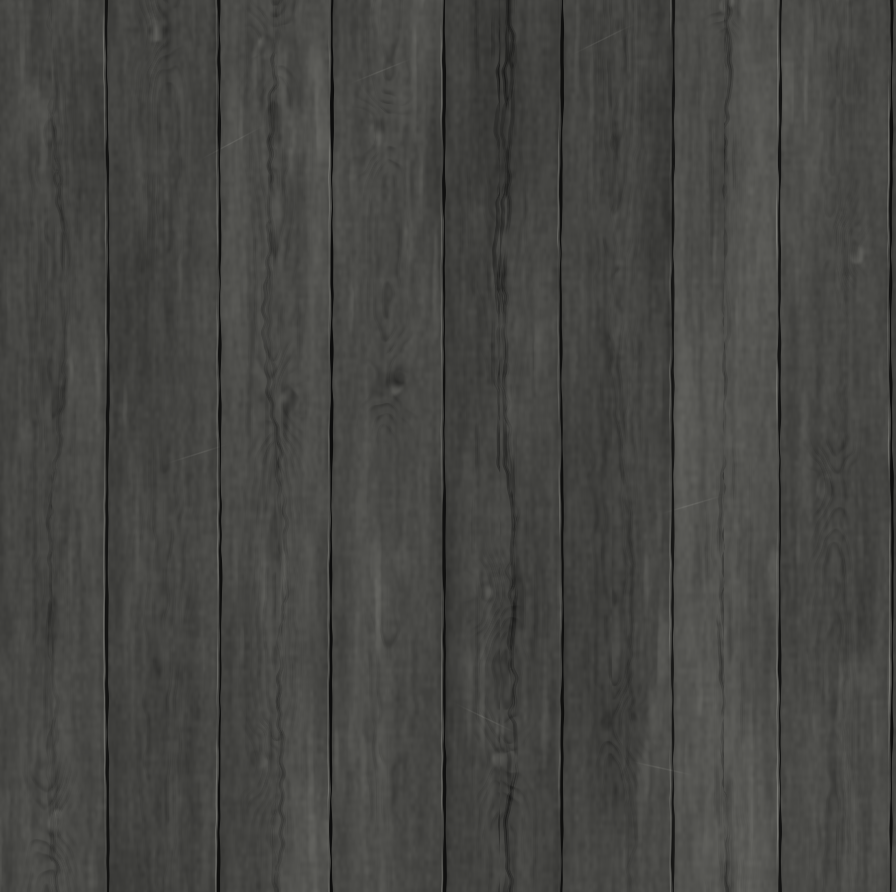
Reproduce this texture procedurally as a Shadertoy shader.

```glsl
// Weathered charcoal planks: eight vertical boards divided by thin dark seams.
// Each board sums stretched fibre noise, contour-line growth rings bent around
// knots, and jagged cracks; a sideways height difference gives the relief.

const float BOARDS = 8.0;
const float SEAM_SHIFT = 0.04;
const vec3 WOOD_TINT = vec3(1.0, 1.0, 0.96);
const float BOARD_TONE[8] = float[8](0.262, 0.252, 0.288, 0.274, 0.246, 0.256, 0.302, 0.264);
const float CRACK_DEPTH[8] = float[8](0.5, 0.1, 0.7, 0.0, 1.0, 0.3, 0.8, 0.2);

float hash(vec2 p) {
    vec3 q = fract(p.xyx * 0.1031);
    q += dot(q, q.yzx + 33.33);
    return fract((q.x + q.y) * q.z);
}

float noise(vec2 p) {
    vec2 i = floor(p), f = fract(p);
    f = f * f * (3.0 - 2.0 * f);
    return mix(mix(hash(i), hash(i + vec2(1, 0)), f.x),
               mix(hash(i + vec2(0, 1)), hash(i + vec2(1, 1)), f.x), f.y);
}

float band(float d, float halfWidth, float soft) {
    return 1.0 - smoothstep(halfWidth - soft, halfWidth + soft, abs(d));
}

// Sideways drift of seam n at height y, in board widths
float seamDrift(float n, float y) {
    float spread = 0.07 * exp(-(n - 5.5) * (n - 5.5));
    return spread + 0.022 * (noise(vec2(n * 9.0, y * 3.0)) - 0.5)
                  + 0.007 * (noise(vec2(n * 7.0, y * 60.0)) - 0.5);
}

// Long fibres, pores and faint saw marks
float fibres(vec2 q, vec2 seed) {
    float broad = noise(q * vec2(9.0, 2.5) + seed);
    float fine = noise(q * vec2(30.0, 18.0) + seed + 40.0);
    float pores = noise(q * vec2(52.0, 130.0) + seed + 80.0);
    float saw = noise(q * vec2(7.0, 190.0) + seed + 20.0);
    return 0.3 * broad + 0.32 * fine + 0.28 * pores + 0.1 * saw - 0.5;
}

// Knots: x bends the rings, y is the knot body
vec2 knots(vec2 q, vec2 seed) {
    vec2 sum = vec2(0.0);
    for (float k = 0.0; k < 3.0; k++) {
        vec2 id = seed + k * 5.3;
        vec2 centre = vec2(0.4 * (hash(id) - 0.5), (k + hash(id + 2.0)) / 3.0);
        vec2 d = (q - centre) * vec2(1.0, BOARDS * 0.75);
        float r = length(d + 0.06 * (noise(q * vec2(9.0, 50.0) + id) - 0.5));
        float present = step(0.4, hash(id + 4.0));
        sum += present * vec2(2.5 * exp(-14.0 * r * r), 1.0 - smoothstep(0.06, 0.1, r));
    }
    return sum;
}

// Thin nested growth rings, broken up and strongest near the middle
float rings(vec2 q, vec2 seed, float bend) {
    float field = 17.0 * sqrt(q.x * q.x + 0.003) + 1.6 * bend
                + 6.0 * noise(q * vec2(1.8, 3.0) + seed)
                + 0.7 * noise(q * vec2(10.0, 45.0) + seed);
    float saw = fract(field);
    float ridge = smoothstep(0.35, 0.85, saw) * (1.0 - smoothstep(0.85, 1.0, saw));
    float patchy = smoothstep(0.3, 0.7, noise(vec2(seed.x + 3.0, q.y * 5.0)));
    float broken = smoothstep(0.1, 0.65, noise(q * vec2(18.0, 40.0) + seed + 11.0));
    return ridge * broken * exp(-16.0 * q.x * q.x) * min(0.2 + patchy + 0.4 * bend, 1.0);
}

// Jagged strands that split and fade, with short fissures beside them
float cracks(vec2 q, vec2 seed, float px) {
    float sum = 0.0;
    for (float k = 0.0; k < 3.0; k++) {
        vec2 id = seed + k * 23.7;
        float path = 0.04 + 0.2 * (noise(vec2(seed.x, q.y * 3.0)) - 0.5)
                   + 0.1 * (noise(vec2(id.y, q.y * 14.0)) - 0.5)
                   + 0.05 * (noise(vec2(id.x, q.y * 75.0)) - 0.5);
        float open = noise(vec2(id.x + 9.0, q.y * 22.0));
        float visible = smoothstep(0.15, 0.5, open) * (1.0 - 0.25 * k);
        sum = max(sum, visible * band(q.x - path, 0.002 + 0.014 * open, 0.7 * px));
    }
    float fissure = smoothstep(0.74, 0.9, noise(q * vec2(28.0, 11.0) + seed + 7.0));
    return max(sum, 0.5 * fissure * exp(-12.0 * q.x * q.x));
}

// Faint pale scratches scattered over the canvas
float scratches(vec2 p) {
    float sum = 0.0;
    for (float k = 0.0; k < 7.0; k++) {
        vec2 d = p - vec2(hash(vec2(k, 3.0)), hash(vec2(k, 8.0)));
        float slope = 1.6 * (hash(vec2(k, 14.0)) - 0.5);
        sum += band(d.y - slope * d.x, 0.0008, 0.001) * band(d.x, 0.02, 0.02);
    }
    return sum;
}

float height(vec2 q, vec2 seed, float depth, float px) {
    return 0.17 * fibres(q, seed) - 0.06 * rings(q, seed, knots(q, seed).x)
         - 0.17 * depth * cracks(q, seed, px);
}

void mainImage(out vec4 fragColor, in vec2 fragCoord) {
    vec2 p = fragCoord / iResolution.xy;
    float px = BOARDS / iResolution.x;

    // Nearest seam, then the board on this side of it
    float across = p.x * BOARDS + SEAM_SHIFT;
    float seam = floor(across + 0.5);
    float edge = across - seam - seamDrift(seam, p.y);
    float board = mod(edge < 0.0 ? seam - 1.0 : seam, BOARDS);
    vec2 q = vec2(edge < 0.0 ? edge + 0.5 : edge - 0.5, p.y);
    vec2 seed = vec2(17.3, 31.7) * (board + 1.0);
    float depth = CRACK_DEPTH[int(board)];

    // Surface tone, relief, stains and pale worn streaks
    float h = height(q, seed, depth, px);
    float slope = h - height(q + vec2(0.018, 0.0), seed, depth, px);
    float stain = noise(q * vec2(2.5, 4.0) + seed + 60.0) - 0.5;
    float worn = smoothstep(0.6, 0.95, noise(q * vec2(16.0, 14.0) + seed + 90.0));
    float value = BOARD_TONE[int(board)] + 0.014 + 0.8 * h - 0.45 * slope + 0.06 * stain;
    value += 0.05 * worn * smoothstep(0.4, 0.8, noise(q * vec2(3.0, 6.0) + seed));
    value += knots(q, seed).y * 0.16 * (noise(q * vec2(14.0, 70.0) + seed) - 0.4);
    value += 0.06 * scratches(p);

    // Seam: soft shade, broken bright lip on its left, thin dark gap
    float wear = smoothstep(0.2, 0.8, noise(vec2(seam * 5.0, p.y * 16.0)));
    float lip = band(edge + 0.025, 0.005, 0.7 * px) * (0.15 + 0.85 * wear);
    float gapWidth = 0.004 + 0.012 * noise(vec2(seam * 3.0, p.y * 28.0));
    float gap = band(edge, gapWidth, 0.6 * px) * mix(0.8, 1.0, hash(vec2(seam, 6.0)));
    value -= 0.03 * exp(-22.0 * abs(edge));
    value = mix(value + 0.15 * lip, 0.05, gap);

    fragColor = vec4(clamp(value * WOOD_TINT, 0.0, 1.0), 1.0);
}
```
